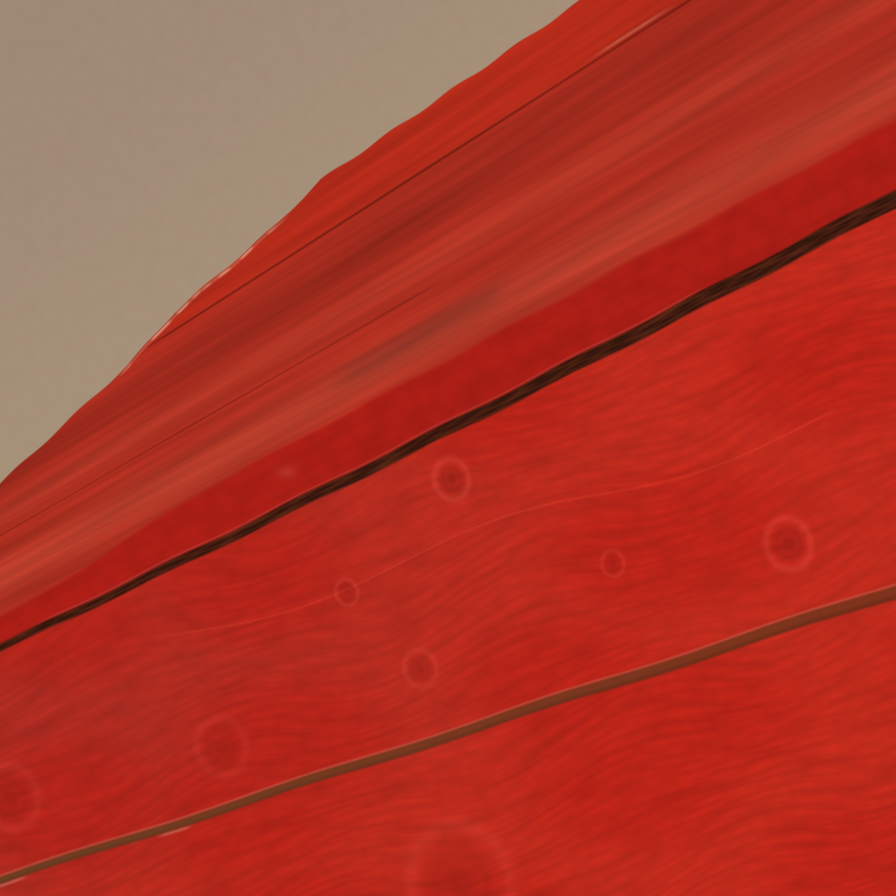
A WebGL 1 fragment shader for this texture:

```glsl
precision highp float;
uniform vec2 u_resolution;

vec2 hash2(vec2 p) {
  return fract(sin(vec2(dot(p, vec2(127.1, 311.7)), dot(p, vec2(269.5, 183.3)))) * 4375.85);
}

// Cellular noise: distance to the nearest scattered point
float cells(vec2 p) {
  vec2 cell = floor(p), f = fract(p);
  float nearest = 2.0;
  for (int j = -1; j <= 1; j++)
    for (int i = -1; i <= 1; i++) {
      vec2 o = vec2(float(i), float(j));
      nearest = min(nearest, length(o + hash2(cell + o) - f));
    }
  return nearest;
}

// Layered sines running along the wood, roughly -1..1
float grain(float along, float across) {
  float sum = 0.0, freq = 55.0;
  for (int i = 0; i < 6; i++) {
    float k = float(i);
    sum += sin(across * freq + 2.0 * sin(along * (3.0 + k * 1.7) + across * freq * 0.23) + k * 2.1);
    freq *= 1.62;
  }
  return sum / 4.0;
}

// Dark core with a faint pale rim
float knot(vec2 p, vec2 centre, float radius) {
  vec2 q = p - centre;
  float d = length(vec2(q.x + 0.2 * q.y, q.y * 0.85 - 0.15 * q.x)) / radius;
  return smoothstep(1.2, 0.5, d) * (0.75 + 0.25 * sin(d * 9.0)) - 0.35 * exp(-18.0 * (d - 1.4) * (d - 1.4));
}

float line(float d, float halfWidth, float soft) {
  return 1.0 - smoothstep(halfWidth - soft, halfWidth + soft, abs(d));
}

float span(float x, float a, float b) {
  return smoothstep(a, a + 0.04, x) * (1.0 - smoothstep(b - 0.04, b, x));
}

// Top outline of the wall, bent at a few hinges
float roofEdge(float x) {
  return 0.46 + 0.93 * x + 0.2 * max(x - 0.143, 0.0) - 0.27 * max(x - 0.195, 0.0)
    + 0.14 * max(x - 0.306, 0.0) - 0.31 * max(x - 0.358, 0.0) + 0.0015 * sin(x * 90.0);
}

vec3 upperBoard(vec2 p) {
  // Fan coordinate: constant along the converging grain
  float fan = (p.y - 0.336 * p.x) / (1.0 + 0.6 * p.x);
  float g = grain(p.x, fan * 1.4);
  float streak = cells(vec2(p.x * 5.0, fan * 85.0));
  vec3 col = vec3(0.66, 0.175, 0.12);
  col = mix(col, vec3(0.72, 0.255, 0.18), 0.75 * exp(-pow((fan - 0.355) / 0.022, 2.0)));
  col = mix(col, vec3(0.70, 0.23, 0.16), 0.6 * exp(-pow((fan - 0.425) / 0.014, 2.0)));
  col = mix(col, vec3(0.56, 0.15, 0.10), 0.55 * exp(-pow((fan - 0.469) / 0.022, 2.0)));
  col = mix(col, vec3(0.70, 0.16, 0.09), 0.7 * smoothstep(0.5, 0.515, fan));
  col *= 1.0 + 0.055 * g + 0.13 * (0.5 - streak);
  // Weathered streak and narrow seams
  float worn = exp(-pow((fan - 0.366) / 0.009, 2.0)) * span(p.x, 0.36, 0.58);
  col = mix(col, vec3(0.50, 0.20, 0.15), worn * (0.4 + 0.4 * streak));
  col *= 1.0 - 0.35 * line(fan - 0.507, 0.001, 0.0015) * span(p.x, 0.15, 0.8);
  col *= 1.0 - 0.25 * line(fan - 0.402, 0.0006, 0.0015) * span(p.x, -0.05, 0.5);
  col = mix(col, vec3(0.76, 0.45, 0.36), 0.7 * line(fan - 0.511, 0.001, 0.0015) * span(p.x, 0.65, 0.76));
  // Smooth lip along the bottom
  float lipTop = 0.31 + 0.021 * smoothstep(0.0, 0.25, p.x) + 0.001 * sin(p.x * 47.0);
  vec3 lip = vec3(0.655, 0.115, 0.085) * (1.0 + 0.025 * g + 0.08 * (0.5 - cells(p * 38.0)));
  col = mix(lip, col, smoothstep(-0.003, 0.004, fan - lipTop));
  float scuff = length((p - vec2(0.32, 0.473)) * vec2(1.0, 1.5));
  return mix(col, vec3(0.74, 0.30, 0.25), 0.4 * exp(-scuff * scuff * 9000.0));
}

vec3 lowerBoards(vec2 p, float seamDist) {
  float knots = knot(p, vec2(0.504, 0.465), 0.014) + knot(p, vec2(0.88, 0.393), 0.018)
    + 0.8 * knot(p, vec2(0.684, 0.371), 0.009) + 0.8 * knot(p, vec2(0.387, 0.339), 0.009)
    + 0.7 * knot(p, vec2(0.469, 0.254), 0.013) + 0.5 * knot(p, vec2(0.247, 0.167), 0.02)
    + 0.6 * knot(p, vec2(0.012, 0.11), 0.022) + 0.6 * knot(p, vec2(0.514, 0.015), 0.04);
  float across = p.y - 0.35 * p.x + 0.012 * sin(p.x * 13.0 + p.y * 9.0) + 0.006 * sin(p.x * 29.0 - p.y * 17.0);
  float g = grain(p.x * 1.3, across * 1.5 + 0.008 * knots);
  float fleck = cells(vec2(p.x * 20.0, across * 95.0));
  float blotch = cells(p * vec2(4.0, 6.0) + 3.0);
  vec3 col = mix(vec3(0.665, 0.165, 0.125), vec3(0.735, 0.165, 0.11), smoothstep(0.0, 0.9, p.x));
  col = mix(col, vec3(0.74, 0.16, 0.10), 0.5 * smoothstep(0.0, -0.06, seamDist));
  col = mix(col, vec3(0.70, 0.11, 0.075), 0.5 * smoothstep(0.65, 0.2, blotch));
  col *= 1.0 + 0.03 * g + 0.11 * (0.5 - fleck) + 0.04 * (0.5 - cells(p * 70.0));
  // Pale wandering growth line
  float growth = p.y - 0.22 - 0.34 * p.x - 0.012 * sin(p.x * 14.0);
  col += vec3(0.06, 0.04, 0.03) * line(growth, 0.001, 0.002) * span(p.x, 0.18, 0.95);
  return mix(col, vec3(0.52, 0.10, 0.075), 0.5 * max(knots, 0.0)) + 0.13 * max(-knots, 0.0);
}

void main() {
  vec2 p = gl_FragCoord.xy / u_resolution;
  float soft = max(0.0016, 0.75 / u_resolution.y);
  float gap = p.y - (0.277 + 0.502 * p.x - 0.028 * p.x * (1.0 - p.x) + 0.0012 * sin(p.x * 42.0));
  float seam = p.y - (0.017 + 0.323 * p.x + 0.0015 * sin(p.x * 23.0));
  float edge = p.y - roofEdge(p.x);

  vec3 col = mix(lowerBoards(p, seam), upperBoard(p), smoothstep(-soft, soft, gap));

  // Deep gap between the boards, with a lit rim above
  float gapHalf = 0.0045 + 0.006 * p.x;
  col = mix(col, vec3(0.74, 0.29, 0.26), 0.55 * line(gap - gapHalf - 0.002, 0.001, 0.002) * span(p.x, 0.03, 0.8));
  float rough = cells(vec2(p.x * 28.0, gap * 230.0));
  col = mix(col, mix(vec3(0.17, 0.07, 0.04), vec3(0.36, 0.16, 0.09), rough), line(gap, gapHalf, soft * 1.4));

  // Shallow brown seam
  float seamHalf = 0.004 + 0.0035 * p.x;
  col = mix(col, vec3(0.76, 0.37, 0.30), 0.65 * line(seam - seamHalf - 0.001, 0.0015, 0.002));
  vec3 seamCol = mix(vec3(0.42, 0.24, 0.13), vec3(0.50, 0.20, 0.11), p.x) * (1.0 - 25.0 * max(-seam, 0.0));
  col = mix(col, seamCol, line(seam, seamHalf, soft * 1.4));
  float chip = smoothstep(0.5, 0.2, cells(vec2(p.x * 22.0, 4.0))) * span(p.x, -0.05, 0.25);
  col = mix(col, vec3(0.80, 0.48, 0.40), 0.6 * chip * line(seam + seamHalf + 0.002, 0.0015, 0.002));

  // Chipped pale rim and hazy sky
  float rim = line(edge + 0.003, 0.002, 0.002) * span(p.x, 0.12, 0.33);
  col = mix(col, vec3(0.82, 0.60, 0.50), rim * (0.35 + 0.5 * smoothstep(0.55, 0.25, cells(p * 45.0))));
  vec3 sky = mix(vec3(0.66, 0.575, 0.475), vec3(0.62, 0.535, 0.465), smoothstep(0.0, 0.75, p.y - p.x * 0.7 - 0.25));
  sky += 0.012 * (0.5 - cells(p * 60.0));
  gl_FragColor = vec4(mix(col, sky, smoothstep(-soft, soft, edge)), 1.0);
}
```
